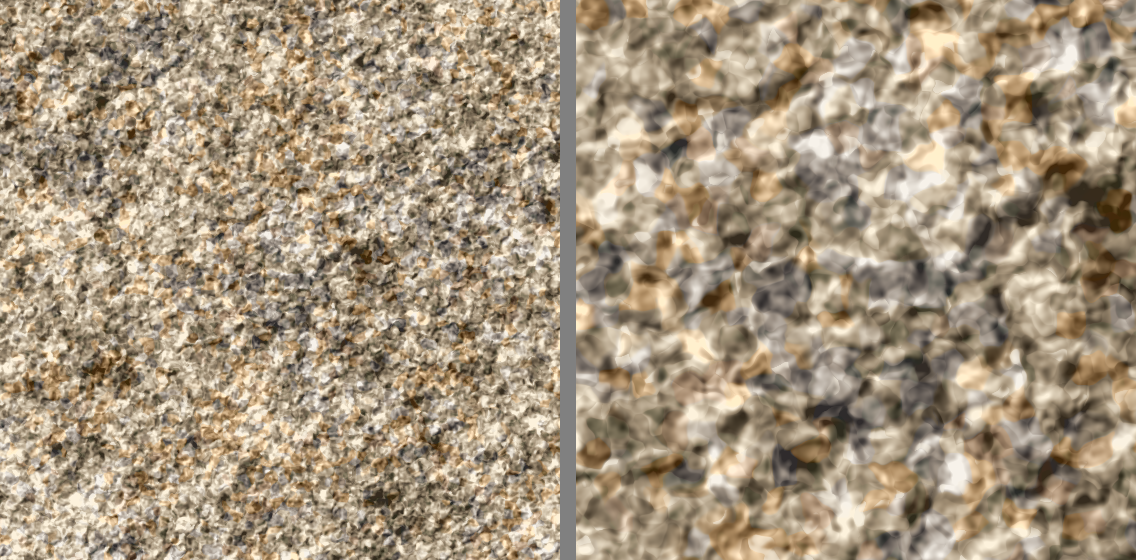
Left, the full canvas; right, a detail of the centre.
A three.js fragment shader for this texture:

```glsl
varying vec2 vUv;

vec3 hash3(vec2 cell) {
  vec3 q = fract(cell.xyx * vec3(0.1031, 0.1030, 0.0973));
  q += dot(q, q.yxz + 33.33);
  return fract((q.xxy + q.yzz) * q.zyx);
}

float noise(vec2 p) {
  vec2 cell = floor(p);
  vec2 f = fract(p);
  f = f * f * (3.0 - 2.0 * f);
  float low = mix(hash3(cell).x, hash3(cell + vec2(1.0, 0.0)).x, f.x);
  float high = mix(hash3(cell + vec2(0.0, 1.0)).x, hash3(cell + 1.0).x, f.x);
  return mix(low, high, f.y);
}

// Noise on a turned lattice, centred on zero
float layer(vec2 p, float scale, float angle) {
  float c = cos(angle);
  float s = sin(angle);
  return noise(mat2(c, s, -s, c) * p * scale + scale * 1.7 + 20.0) - 0.5;
}

// Soft-edged mineral grains: three random traits blended between cells
vec3 grains(vec2 p) {
  vec2 cell = floor(p);
  vec3 traits = vec3(0.0);
  float total = 0.0;
  for (int y = -1; y <= 1; y++) {
    for (int x = -1; x <= 1; x++) {
      vec2 id = cell + vec2(float(x), float(y));
      vec2 away = id + hash3(id + 71.0).xy - p;
      float weight = exp(-18.0 * dot(away, away)) + 1e-6;
      traits += weight * hash3(id + 19.0);
      total += weight;
    }
  }
  return traits / total;
}

float surfaceHeight(vec2 p) {
  return 0.9 * layer(p, 21.0, 0.5) + 0.65 * layer(p, 52.0, 1.1)
       + 0.5 * layer(p, 105.0, 0.3) + 0.22 * layer(p, 190.0, 0.8);
}

void main() {
  // Ragged outlines for everything that follows
  vec2 p = vUv + 0.008 * vec2(layer(vUv, 65.0, 0.4), layer(vUv, 65.0, 2.0))
               + 0.004 * vec2(layer(vUv, 150.0, 1.3), layer(vUv, 150.0, 2.7));

  // Mineral tone, from broad stains down to grit
  float tone = 0.63 + 0.13 * layer(p, 5.0, 0.6) + 0.17 * layer(p, 13.0, 1.0)
             + 0.24 * layer(p, 30.0, 0.2) + 0.28 * layer(p, 62.0, 0.9)
             + 0.26 * layer(p, 120.0, 0.5) + 0.26 * layer(vUv, 215.0, 1.2);
  vec3 coarse = grains(p * 66.0);
  vec3 fine = grains(p * 125.0 + 40.0);
  tone += 0.20 * (coarse.x - 0.5) + 0.18 * (fine.x - 0.5);

  // Relief lit from the upper left
  vec2 towardLight = vec2(-0.0028, 0.0034);
  tone += 0.85 * (surfaceHeight(p) - surfaceHeight(p + towardLight));

  // Scattered shadowed pits and short slanting cracks
  float pit = smoothstep(0.24, 0.42, layer(p, 27.0, 2.2) + 0.35 * layer(p, 80.0, 0.1));
  vec2 slant = vec2(p.x * 0.9 - p.y * 0.45, (p.x * 0.45 + p.y * 0.9) * 0.4);
  float crack = smoothstep(0.33, 0.45, layer(slant, 36.0, 0.0))
              * smoothstep(0.0, 0.2, layer(p, 9.0, 1.5));
  tone -= 0.17 * pit + 0.22 * crack;
  tone = clamp(tone, 0.17, 0.95);

  // Shadow brown through tan to pale cream
  vec3 color = mix(vec3(0.36, 0.31, 0.24), vec3(0.64, 0.57, 0.47), (tone - 0.31) / 0.26);
  color = mix(color, mix(vec3(0.64, 0.57, 0.47), vec3(0.91, 0.86, 0.77), (tone - 0.57) / 0.29),
              step(0.57, tone));

  // Rusty, cool grey and olive grains
  float rust = smoothstep(0.62, 0.9, coarse.y + 0.5 * layer(p, 11.0, 0.7));
  float cool = smoothstep(0.62, 0.9, coarse.z + 0.5 * layer(p, 8.0, 1.9));
  float olive = smoothstep(0.6, 0.9, fine.y) * (1.0 - smoothstep(0.4, 0.7, tone));
  color += rust * vec3(0.055, -0.01, -0.075);
  color += cool * vec3(-0.025, 0.0, 0.055);
  color += olive * vec3(-0.025, 0.0, -0.01);

  // Tiny bright crystal faces
  float glint = smoothstep(0.84, 0.95, fine.z) * smoothstep(0.55, 0.75, tone);
  color = mix(color, vec3(0.95, 0.92, 0.86), 0.6 * glint);

  gl_FragColor = vec4(clamp(color, 0.0, 1.0), 1.0);
}
```
